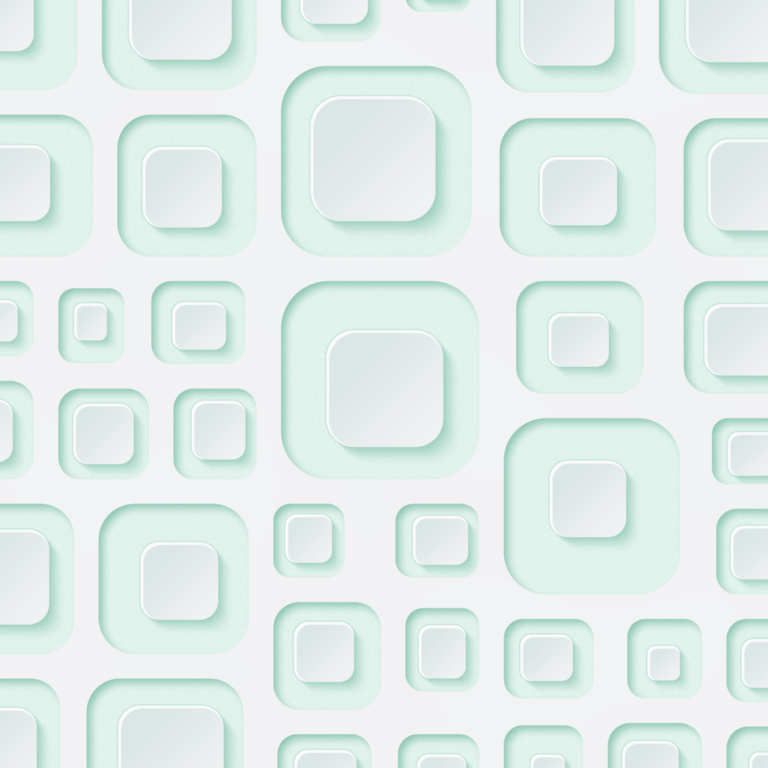
Write a WebGL 2 fragment shader that draws this pattern.

```glsl
#version 300 es
precision highp float;
// Pale mint rounded-square wells of mixed sizes, each holding a raised white tile lit from the upper left.

uniform vec2 u_resolution;
out vec4 outColor;

const vec3 GROUND = vec3(0.948, 0.950, 0.957);
const vec3 MINT = vec3(0.880, 0.950, 0.928);
const vec3 MINT_SHADOW = vec3(0.560, 0.780, 0.695);
const vec3 TILE_RIM = vec3(0.975, 0.980, 0.980);
const vec3 TILE_DIM = vec3(0.860, 0.900, 0.900);
const vec3 TILE_LIGHT = vec3(0.940, 0.945, 0.953);

const float MIN_CELL = 0.118;
const float GAP = 0.032;
const float ROUNDNESS = 0.48;  // corner radius per half width

struct Cell { vec2 lo; vec2 hi; float id; };

float hash(vec2 p) {
  vec3 q = fract(p.xyx * 0.1031);
  q += dot(q, q.yzx + 33.33);
  return fract((q.x + q.y) * q.z);
}

vec2 gradientAt(vec2 lattice) {
  float angle = 6.2832 * hash(lattice);
  return vec2(cos(angle), sin(angle));
}

float gradientNoise(vec2 p) {
  vec2 i = floor(p), f = p - i, e = vec2(1.0, 0.0);
  vec2 w = f * f * (3.0 - 2.0 * f);
  float low = mix(dot(gradientAt(i), f), dot(gradientAt(i + e), f - e), w.x);
  float high = mix(dot(gradientAt(i + e.yx), f - e.yx), dot(gradientAt(i + 1.0), f - 1.0), w.x);
  return mix(low, high, w.y);
}

float roundedBox(vec2 p, vec2 halfSize) {
  float radius = ROUNDNESS * min(halfSize.x, halfSize.y);
  vec2 q = abs(p) - halfSize + radius;
  return length(max(q, 0.0)) + min(max(q.x, q.y), 0.0) - radius;
}

float cover(float dist, float soft) {
  return 1.0 - smoothstep(-soft, soft, dist);
}

// Four blocks turning around a central one, so no gutter crosses the canvas.
Cell pinwheel(vec2 p, vec2 lo, vec2 a, vec2 b, vec2 hi) {
  if (p.y < a.y && p.x < b.x) return Cell(lo, vec2(b.x, a.y), 3.0);
  if (p.x >= b.x && p.y < b.y) return Cell(vec2(b.x, lo.y), vec2(hi.x, b.y), 4.0);
  if (p.y >= b.y && p.x >= a.x) return Cell(vec2(a.x, b.y), hi, 5.0);
  if (p.x < a.x) return Cell(vec2(lo.x, a.y), vec2(a.x, hi.y), 6.0);
  return Cell(a, b, 7.0);
}

// Cut a block along its long side, preferring squares, until it is small enough.
Cell subdivide(vec2 p, Cell c) {
  for (int level = 0; level < 10; level++) {
    vec2 size = c.hi - c.lo;
    float longSide = max(size.x, size.y), shortSide = min(size.x, size.y);
    float aspect = longSide / shortSide;
    float limit = mix(0.24, 0.40, hash(vec2(c.id, 1.0)));
    if (longSide < 2.0 * MIN_CELL || (aspect < 1.25 && longSide < limit)) break;

    float cut = longSide * mix(0.38, 0.62, hash(vec2(c.id, 2.0)));
    if (aspect >= 1.25 && aspect < 2.0)
      cut = hash(vec2(c.id, 3.0)) < 0.5 ? shortSide : longSide - shortSide;
    cut = clamp(cut, MIN_CELL, longSide - MIN_CELL);

    vec2 axis = size.x > size.y ? vec2(1.0, 0.0) : vec2(0.0, 1.0);
    bool far = dot(p - c.lo, axis) >= cut;
    if (far) c.lo += axis * cut;
    else c.hi -= axis * (longSide - cut);
    c.id = 2.0 * c.id + (far ? 1.0 : 0.0);
  }
  return c;
}

// Inner shadow under the top and left lips of a well.
float lipShadow(vec2 p, vec2 halfSize) {
  float dist = roundedBox(p - vec2(0.006, -0.006), halfSize);
  return pow(smoothstep(-0.013, 0.010, dist), 1.5);
}

// Tile outline swept to the lower right, fading with distance.
float castShadow(vec2 p, vec2 halfSize, float reach) {
  float shade = 0.0;
  for (int i = 0; i < 14; i++) {
    float t = float(i) / 14.0;
    float dist = roundedBox(p - vec2(t, -t) * reach, halfSize);
    shade = max(shade, cover(dist, 0.003) * pow(1.0 - t, 1.4));
  }
  return shade;
}

vec3 tileColor(vec2 p, vec2 halfSize, float soft) {
  float slope = dot(p / halfSize, vec2(0.25, -0.25)) + 0.5;
  vec3 face = mix(TILE_DIM, TILE_LIGHT, smoothstep(0.15, 0.95, slope));
  float inner = roundedBox(p - vec2(0.002, -0.002), halfSize - 0.002);
  return mix(TILE_RIM, face, cover(inner, soft));
}

void main() {
  vec2 p = gl_FragCoord.xy / u_resolution.y;
  float soft = max(0.0013, 0.8 / u_resolution.y);
  Cell c = pinwheel(p, vec2(-0.10, -0.08), vec2(0.35, 0.36), vec2(0.64, 0.65), vec2(1.08, 1.10));
  c = subdivide(p, c);

  // Well: nearly square, shifted within the slack of its cell.
  vec2 room = c.hi - c.lo - GAP;
  vec2 well = 0.5 * min(room, vec2(1.13 * min(room.x, room.y)));
  vec2 jitter = vec2(hash(vec2(c.id, 4.0)), hash(vec2(c.id, 5.0))) - 0.5;
  vec2 q = p - 0.5 * (c.lo + c.hi) - jitter * (room - 2.0 * well);

  // Tile: a smaller square, a little off the middle.
  vec2 tile = well * mix(0.68, 0.42, pow(hash(vec2(c.id, 6.0)), 1.6));
  vec2 drift = vec2(hash(vec2(c.id, 7.0)), hash(vec2(c.id, 8.0))) - 0.5;
  vec2 t = q - drift * 0.5 * (well - tile);

  float shade = max(lipShadow(q, well), 0.95 * castShadow(t, tile, 0.012 + 0.16 * tile.x));
  vec3 floorColor = mix(MINT, MINT_SHADOW, shade) + 0.012 * gradientNoise(p * 230.0);
  floorColor = mix(floorColor, tileColor(t, tile, soft), cover(roundedBox(t, tile), soft));

  vec3 ground = GROUND + 0.006 * gradientNoise(p * 4.0);
  outColor = vec4(mix(ground, floorColor, cover(roundedBox(q, well), soft)), 1.0);
}
```
